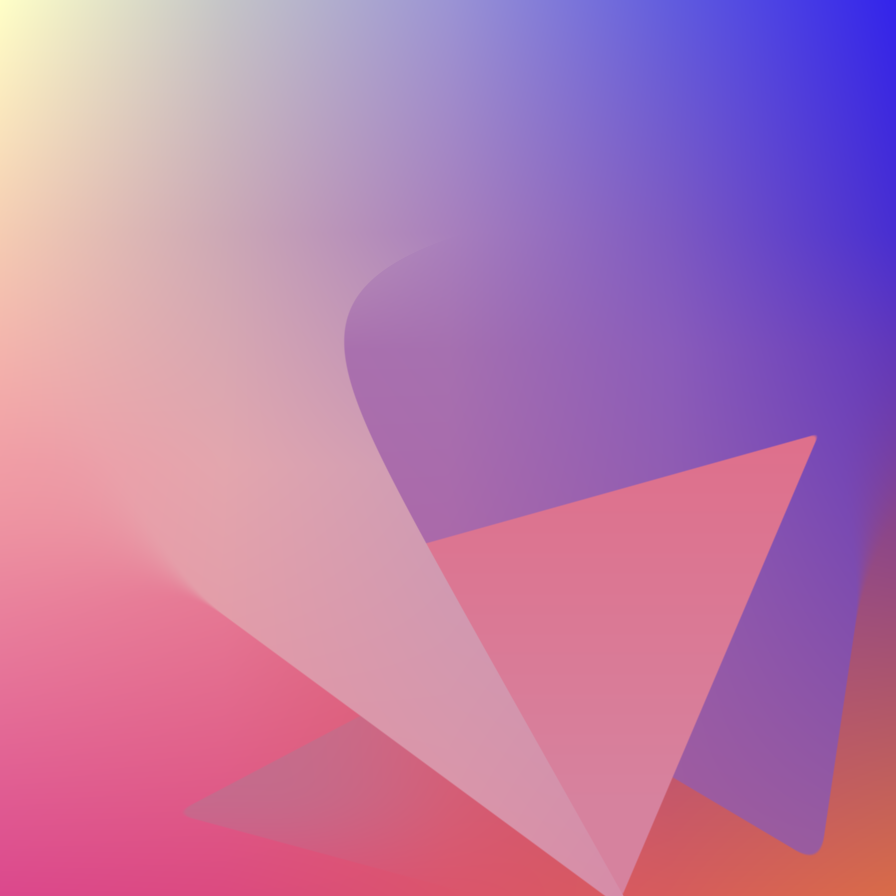
Give the GLSL for this background, as a Shadertoy shader.

```glsl
// Horizontal gradient through five evenly spaced colours
vec3 ramp(float x, vec3 a, vec3 b, vec3 c, vec3 d, vec3 e) {
    float s = clamp(x, 0.0, 1.0) * 4.0;
    vec3 left = mix(a, b, clamp(s, 0.0, 1.0));
    vec3 middle = mix(c, d, clamp(s - 2.0, 0.0, 1.0));
    vec3 color = mix(left, middle, clamp(s - 1.0, 0.0, 1.0));
    return mix(color, e, clamp(s - 3.0, 0.0, 1.0));
}

// Progress from 0 at the top height to 1 at the bottom height
float descend(float y, float top, float bottom) {
    return clamp((top - y) / (top - bottom), 0.0, 1.0);
}

// Signed distance, positive to the left of the line a to b
float halfPlane(vec2 p, vec2 a, vec2 b) {
    vec2 along = normalize(b - a);
    vec2 offset = p - a;
    return along.x * offset.y - along.y * offset.x;
}

// Intersection of two regions with a rounded corner
float roundJoin(float a, float b, float radius) {
    float h = max(radius - abs(a - b), 0.0) / radius;
    return min(a, b) - h * h * radius * 0.25;
}

float coverage(float d, float softness) {
    return smoothstep(-softness, softness, d);
}

void mainImage(out vec4 fragColor, in vec2 fragCoord) {
    vec2 p = fragCoord / iResolution.xy;
    float fine = max(0.0012, 0.8 / iResolution.y);

    // Shared upper sky
    vec3 skyTop = ramp(p.x, vec3(1.0, 1.0, 0.78), vec3(0.77, 0.77, 0.78),
        vec3(0.61, 0.58, 0.83), vec3(0.38, 0.36, 0.87), vec3(0.2, 0.14, 0.92));
    vec3 skyLow = ramp(p.x, vec3(0.96, 0.8, 0.7), vec3(0.8, 0.66, 0.71),
        vec3(0.66, 0.5, 0.74), vec3(0.49, 0.35, 0.76), vec3(0.28, 0.18, 0.82));
    vec3 sky = mix(skyTop, skyLow, descend(p.y, 1.0, 0.74));

    // Warm ground
    vec3 horizon = ramp(p.x, vec3(0.93, 0.57, 0.63), vec3(0.91, 0.52, 0.6),
        vec3(0.85, 0.4, 0.5), vec3(0.6, 0.3, 0.55), vec3(0.54, 0.27, 0.54));
    vec3 floorColor = ramp(p.x, vec3(0.86, 0.28, 0.55), vec3(0.86, 0.29, 0.5),
        vec3(0.86, 0.33, 0.42), vec3(0.84, 0.36, 0.36), vec3(0.85, 0.42, 0.28));
    vec3 color = mix(sky, horizon, descend(p.y, 0.74, 0.414));
    color = mix(color, floorColor, descend(p.y, 0.414, 0.0));

    // Faint wedge at the lower left
    vec2 wedgeTip = vec2(0.195, 0.092);
    float wedge = roundJoin(halfPlane(p, vec2(0.404, 0.202), wedgeTip),
        halfPlane(p, wedgeTip, vec2(0.391, 0.039)), 0.015);
    float wedgeFade = 0.65 * (1.0 - smoothstep(0.3, 0.62, p.x)) * smoothstep(0.0, 0.16, p.y + 0.03);
    color = mix(color, vec3(0.72, 0.45, 0.56), coverage(wedge, fine) * wedgeFade);

    // Violet sheet
    vec3 sheetHigh = ramp(p.x, vec3(0.7, 0.46, 0.66), vec3(0.68, 0.44, 0.67),
        vec3(0.65, 0.44, 0.69), vec3(0.54, 0.36, 0.73), vec3(0.38, 0.22, 0.74));
    vec3 sheetLow = ramp(p.x, vec3(0.7, 0.38, 0.62), vec3(0.7, 0.37, 0.62),
        vec3(0.7, 0.36, 0.62), vec3(0.64, 0.36, 0.6), vec3(0.6, 0.37, 0.62));
    vec3 sheetColor = mix(sky, sheetHigh, descend(p.y, 0.74, 0.61));
    sheetColor = mix(sheetColor, sheetLow, descend(p.y, 0.61, 0.0));
    vec2 sheetTip = vec2(0.915, 0.035);
    float sheet = roundJoin(halfPlane(p, vec2(0.755, 0.13), sheetTip),
        halfPlane(p, sheetTip, vec2(0.975, 0.44)), 0.03);
    float sheetSoft = mix(fine, 0.06, smoothstep(0.3, 0.55, p.y));
    color = mix(color, sheetColor, coverage(sheet, sheetSoft) * smoothstep(0.25, 0.36, p.x));

    // Rose triangle
    vec2 peak = vec2(0.914, 0.516);
    vec2 hidden = vec2(0.391, 0.37);
    vec2 foot = vec2(0.693, -0.003);
    float triangle = roundJoin(halfPlane(p, peak, hidden), halfPlane(p, foot, peak), 0.008);
    triangle = roundJoin(triangle, halfPlane(p, hidden, foot), 0.008);
    vec3 rose = mix(vec3(0.87, 0.44, 0.55), vec3(0.84, 0.51, 0.62), descend(p.y, 0.5, 0.1));
    color = mix(color, rose, coverage(triangle, fine));

    // Pale wing with a curling right edge and a fading lower left edge
    vec3 wingHigh = ramp(p.x, vec3(0.95, 0.61, 0.65), vec3(0.89, 0.65, 0.68),
        vec3(0.8, 0.61, 0.71), vec3(0.76, 0.6, 0.72), vec3(0.7, 0.55, 0.72));
    vec3 wingLow = ramp(p.x, vec3(0.9, 0.55, 0.62), vec3(0.88, 0.55, 0.63),
        vec3(0.87, 0.58, 0.65), vec3(0.83, 0.54, 0.66), vec3(0.8, 0.52, 0.66));
    vec3 wingColor = mix(sky, wingHigh, descend(p.y, 0.74, 0.48));
    wingColor = mix(wingColor, wingLow, descend(p.y, 0.48, 0.0));
    float curl = 0.143 * exp((p.y - 0.707) / 0.064);
    float wingRight = 0.475 + 0.562 * (0.393 - p.y) + curl - p.x;
    float wingBottom = halfPlane(p, vec2(0.215, 0.339), vec2(0.651, 0.018));
    float bottomSoft = mix(0.14, fine, smoothstep(0.0, 0.25, p.x));
    float wing = coverage(wingRight, fine) * coverage(wingBottom, bottomSoft);
    color = mix(color, wingColor, wing);

    fragColor = vec4(color, 1.0);
}
```
